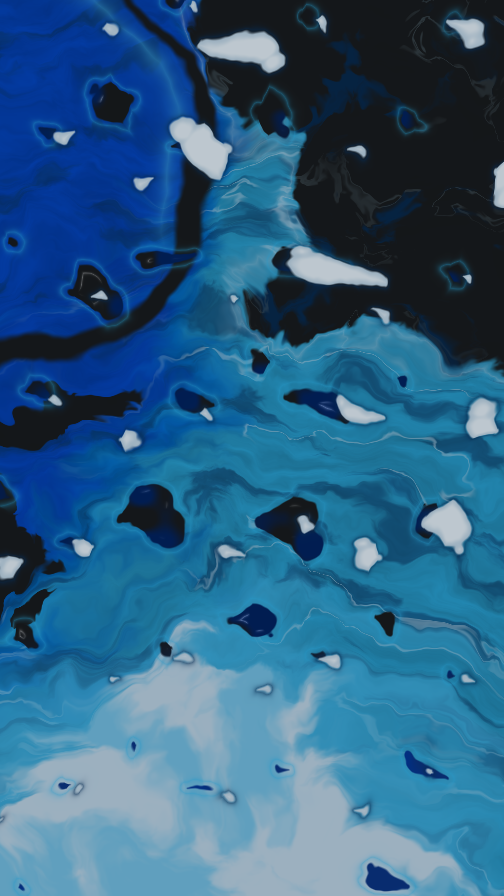
Reproduce this texture procedurally as a Shadertoy shader.

```glsl
// Poured acrylic paint: blue and teal streaks, a black pool, a pale pool and glossy drops.

const vec3 TEAL  = vec3(0.12, 0.48, 0.63);
const vec3 CYAN  = vec3(0.22, 0.58, 0.74);
const vec3 PALE  = vec3(0.61, 0.69, 0.75);
const vec3 MILK  = vec3(0.74, 0.78, 0.81);
const vec3 BLACK = vec3(0.08, 0.09, 0.10);
const vec3 SMOKE = vec3(0.25, 0.31, 0.34);
const vec3 DEEP  = vec3(0.01, 0.21, 0.58);
const vec3 MID   = vec3(0.01, 0.33, 0.60);
const vec3 NAVY  = vec3(0.03, 0.17, 0.32);

const vec2 CANVAS = vec2(0.5625, 1.0);
const int DROP_COUNT = 36;
const float DROP_MIN = 0.005;
const float DROP_MAX = 0.031;
const vec2 VEIN_CENTER = vec2(0.0, 0.83);
const vec2 VEIN_RADII = vec2(0.232, 0.23);

float hash(vec2 p) {
    vec3 q = fract(p.xyx * 0.1031);
    q += dot(q, q.yzx + 33.33);
    return fract((q.x + q.y) * q.z);
}

float noise(vec2 p) {
    vec2 i = floor(p), f = fract(p);
    f = f * f * (3.0 - 2.0 * f);
    return mix(mix(hash(i), hash(i + vec2(1, 0)), f.x),
               mix(hash(i + vec2(0, 1)), hash(i + vec2(1, 1)), f.x), f.y);
}

float fbm(vec2 p) {
    float sum = 0.0, amp = 0.5;
    for (int i = 0; i < 5; i++) {
        sum += amp * noise(p);
        p = mat2(1.6, 1.2, -1.2, 1.6) * p + 7.3;
        amp *= 0.5;
    }
    return sum;
}

vec2 warp(vec2 p, float scale, float amount) {
    return p + amount * (vec2(fbm(p * scale + 3.1), fbm(p * scale + 47.7)) - 0.48);
}

// Streaks rise on the left and fall on the right
vec2 flowDir(float x) { return normalize(vec2(1.0, 0.5 - 1.8 * x)); }
float flowLine(vec2 p) { return p.y - 0.5 * p.x + 0.9 * p.x * p.x; }

float smin(float a, float b, float k) {
    float h = max(k - abs(a - b), 0.0) / k;
    return min(a, b) - 0.25 * h * h * k;
}

// Distance to scattered teardrops, each with a tail and a side lobe
float drops(vec2 p, float seed) {
    float d = 1.0;
    for (int i = 0; i < DROP_COUNT; i++) {
        vec2 id = vec2(float(i) + 1.0, seed);
        vec2 center = fract(vec2(0.7549, 0.5698) * id.x + seed * 0.37) * CANVAS;
        float radius = mix(DROP_MIN, DROP_MAX, pow(hash(id), 3.5));
        radius *= mix(0.45, 1.0, smoothstep(0.22, 0.36, center.y));
        vec2 dir = flowDir(center.x) * (hash(id + 5.0) < 0.5 ? -1.0 : 1.0);
        float tail = radius * mix(0.5, 4.0, pow(hash(id + 11.0), 2.0));
        vec2 v = p - center;
        float h = clamp(dot(v, dir) / tail, 0.0, 1.0);
        float tear = length(v - dir * tail * h) - radius * (1.0 - 0.8 * h);
        vec2 side = radius * (0.9 * vec2(-dir.y, dir.x) - 0.8 * dir);
        float lobe = length(v - side) - radius * 0.75 * hash(id + 23.0);
        d = smin(d, smin(tear, lobe, 0.006), 0.008);
    }
    return d;
}

void mainImage(out vec4 fragColor, in vec2 fragCoord) {
    vec2 p = fragCoord / iResolution.y;
    float aa = 1.2 / iResolution.y;
    vec2 q = warp(warp(p, 5.0, 0.20), 14.0, 0.07);
    vec2 streak = vec2(q.x * 6.0, flowLine(q) * 20.0);
    float grain = fbm(streak);
    float fine = fbm(streak * 2.3 + 9.0);
    vec2 soft = warp(p, 6.0, 0.09);
    float ring = (length((soft - VEIN_CENTER) / VEIN_RADII) - 1.0) * VEIN_RADII.x;

    // Blue to teal base
    float cool = 2.2 * q.x + 1.5 * (0.52 - q.y) + (grain - 0.48) * 1.1;
    cool += 0.85 * smoothstep(0.0, 0.08, ring) * smoothstep(0.55, 0.75, p.y);
    vec3 col = mix(DEEP, MID, smoothstep(0.05, 0.4, cool));
    col = mix(col, TEAL, smoothstep(0.35, 0.75, cool));
    col = mix(col, NAVY, 0.55 * smoothstep(0.52, 0.72, fine));
    col *= 0.85 + 0.3 * fbm(streak * 4.0);

    // Pale filaments
    float thread = 1.0 - smoothstep(0.0, 0.022, abs(fbm(streak * 0.8 + 31.0) - 0.48));
    thread *= smoothstep(0.4, 0.65, noise(q * 11.0)) * smoothstep(-0.1, 0.6, cool);
    col = mix(col, PALE, 0.5 * thread);

    // Pale pool at the bottom
    float pool = length((q - vec2(0.24, 0.03)) / vec2(0.26, 0.21)) - 1.0 + (grain - 0.48) * 0.9;
    col = mix(col, CYAN, 0.75 * (1.0 - smoothstep(0.0, 0.5, pool)));
    vec3 poolColor = mix(PALE, CYAN, 0.6 * smoothstep(0.5, 0.68, fbm(q * 9.0 + 2.0)));
    col = mix(col, poolColor, 1.0 - smoothstep(-0.08, 0.08, pool));

    // Black pool at the upper right, with smoky marbling
    float shore = 0.27 + 0.08 * (1.0 - smoothstep(0.75, 1.0, q.y))
                - 0.05 * (1.0 - smoothstep(0.65, 0.75, q.y));
    float dark = min(q.x - shore, q.y - 0.66 + 0.22 * (q.x - 0.28)) + (fbm(q * 12.0) - 0.48) * 0.12;
    vec2 swirl = warp(q, 8.0, 0.35);
    float marble = abs(fbm(swirl * 9.0) - 0.48);
    vec3 ink = mix(BLACK, NAVY * 0.8, smoothstep(0.55, 0.7, fbm(swirl * 13.0 + 5.0)));
    ink = mix(ink, SMOKE, 0.75 * (1.0 - smoothstep(0.0, 0.025, marble)) * noise(q * 15.0));
    col = mix(col, PALE, 0.4 * exp(-abs(dark + 0.012) * 160.0));
    col = mix(col, ink, smoothstep(-0.004, 0.006, dark));

    // Black vein and torn patches on the left edge
    float veinWidth = 0.012 * mix(0.4, 1.3, noise(p * 9.0)) * (1.0 - 0.6 * smoothstep(0.87, 1.0, p.y));
    col = mix(col, CYAN, 0.5 * exp(-abs(ring + 0.028) * 110.0) * smoothstep(0.68, 0.8, p.y));
    col = mix(col, BLACK, 1.0 - smoothstep(-0.003, 0.005, abs(ring) - veinWidth));
    float torn = 0.04 - q.x + (fbm(vec2(q.x * 7.0, flowLine(q) * 16.0) + 13.0) - 0.48) * 0.35;
    torn -= 0.5 * smoothstep(0.13, 0.2, abs(p.y - 0.44));
    col = mix(col, BLACK, smoothstep(-0.004, 0.005, torn));

    // Dark glossy drops with a thin light halo
    vec2 wobble = warp(p, 10.0, 0.05);
    float inkDrop = drops(wobble, 2.0);
    col = mix(col, TEAL * 1.25, 0.45 * exp(-abs(inkDrop - 0.006) * 400.0));
    vec3 gloss = mix(BLACK, DEEP * 0.55, smoothstep(0.35, 0.75, noise(p * 38.0)));
    gloss = mix(gloss, DEEP, 0.7 * (1.0 - smoothstep(0.2, 0.3, p.y)));
    gloss += 0.3 * exp(-abs(inkDrop + 0.009) * 900.0) * smoothstep(0.65, 0.85, noise(p * 55.0 + 8.0));
    col = mix(col, gloss, 1.0 - smoothstep(-aa, aa, inkDrop));

    // Milky drops with a dark outline
    float milkDrop = drops(wobble, 5.0);
    col = mix(col, NAVY, 0.5 * exp(-abs(milkDrop - 0.002) * 420.0));
    vec3 milk = mix(PALE, MILK, smoothstep(0.0, 0.008, -milkDrop));
    col = mix(col, milk, 1.0 - smoothstep(-aa, aa, milkDrop));

    fragColor = vec4(clamp(col, 0.0, 1.0), 1.0);
}
```
